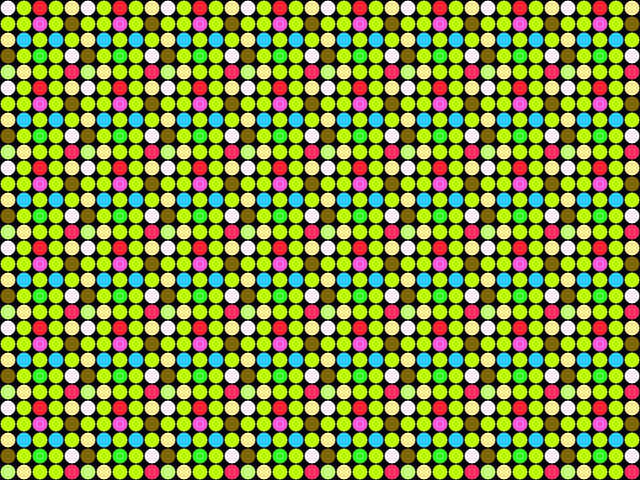
A WebGL 2 fragment shader for this pattern:

```glsl
#version 300 es
precision highp float;
// Rows of bright round dots on black, coloured in a repeating five by five block.

uniform vec2 u_resolution;
out vec4 fragColor;

const vec3 LIME = vec3(0.74, 1.0, 0.0);
const vec3 CREAM = vec3(1.0, 0.92, 0.6);
const vec3 WHITE = vec3(1.0, 0.95, 0.99);
const vec3 BROWN = vec3(0.49, 0.4, 0.0);
const vec3 MINT = vec3(0.77, 1.0, 0.47);
const vec3 BLUE = vec3(0.18, 0.8, 1.0);
const vec3 RED = vec3(1.0, 0.14, 0.2);
const vec3 CRIMSON = vec3(1.0, 0.18, 0.4);
const vec3 PINK = vec3(1.0, 0.36, 0.85);
const vec3 GREEN = vec3(0.24, 1.0, 0.18);

// Colours of one block, bottom row first
const vec3 BLOCK[25] = vec3[25](
  MINT,  CREAM, LIME,  LIME, CRIMSON,
  BROWN, LIME,  GREEN, LIME, WHITE,
  CREAM, BLUE,  LIME,  BLUE, LIME,
  LIME,  LIME,  PINK,  LIME, BROWN,
  WHITE, LIME,  RED,   LIME, CREAM
);

void main() {
  // Eight blocks across and six down, five dots per block side
  vec2 dots = vec2(8.0, 6.0) * 5.0;
  vec2 p = gl_FragCoord.xy / u_resolution * dots;
  ivec2 cell = ivec2(floor(p)) % 5;
  vec3 dotColor = BLOCK[cell.y * 5 + cell.x];

  // Round dot with an edge about one pixel wide
  float pixel = dots.y / u_resolution.y;
  float dist = length(fract(p) - 0.5) - 0.463;
  float cover = clamp(0.5 - dist / pixel, 0.0, 1.0);

  fragColor = vec4(dotColor * cover, 1.0);
}
```
